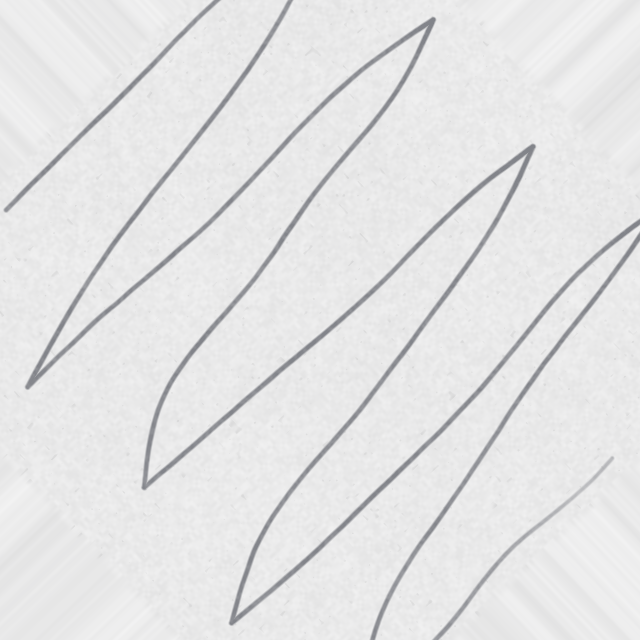
A WebGL 2 fragment shader for this pattern:

```glsl
#version 300 es
precision highp float;

#define STROKES 9
#define HALF_WIDTH 0.0038
#define EDGE_SOFTNESS 0.0021
#define BEND_UNIT 0.0013
#define HAND_WOBBLE 0.0012
#define SHEET_ANGLE 0.76
#define SHEET_HALF 0.5
#define GRAIN 0.036
#define STREAK 0.046
#define PAPER_COLOR vec3(0.915, 0.915, 0.916)
#define PENCIL_COLOR vec3(0.51, 0.517, 0.54)

uniform vec2 u_resolution;
out vec4 fragColor;

const float PI = 3.14159;

// Turning points of the zigzag, alternating low and high
const vec2 TIPS[STROKES + 1] = vec2[STROKES + 1](
  vec2(0.010, 0.672), vec2(0.521, 1.130), vec2(0.043, 0.395),
  vec2(0.677, 0.969), vec2(0.225, 0.238), vec2(0.833, 0.771),
  vec2(0.362, 0.027), vec2(1.029, 0.674), vec2(0.560, -0.133),
  vec2(0.957, 0.284));

// Sideways bow of each stroke as four sine harmonics
const vec4 BENDS[STROKES] = vec4[STROKES](
  vec4(16, -6, 2, 0), vec4(4.5, 11, 0, 0), vec4(6.5, -5.5, 5, 0),
  vec4(-21, 19, -5, 7), vec4(-1, -2.5, 3, -1.5), vec4(-7, 17, -4, 4),
  vec4(-5, -8.5, 4, -3), vec4(-40, 14, -6, 4), vec4(9, -2, -1, 3));

float hash(ivec2 cell) {
  uvec2 c = uvec2(cell + 4096);
  uint h = c.x * 1597334677u ^ c.y * 3812015801u;
  h = (h ^ (h >> 15)) * 2246822519u;
  h ^= h >> 13;
  return float(h & 65535u) / 65535.0;
}

float noise(vec2 p) {
  ivec2 cell = ivec2(floor(p));
  vec2 f = fract(p);
  f = f * f * (3.0 - 2.0 * f);
  return mix(mix(hash(cell), hash(cell + ivec2(1, 0)), f.x),
             mix(hash(cell + ivec2(0, 1)), hash(cell + ivec2(1, 1)), f.x), f.y);
}

// Distance to a bowed stroke in x, position along it in y
vec2 strokeDistance(vec2 p, vec2 a, vec2 b, vec4 bend) {
  float len = length(b - a);
  vec2 dir = (b - a) / len;
  vec2 rel = p - a;
  float along = dot(rel, dir);
  float side = dot(rel, vec2(-dir.y, dir.x));
  float t = clamp(along / len, 0.0, 1.0);
  vec4 order = vec4(1, 2, 3, 4);
  float bow = dot(bend, sin(PI * t * order));
  float slope = dot(bend * order, cos(PI * t * order)) * PI / len;
  float across = (side - bow) * inversesqrt(1.0 + slope * slope);
  return vec2(length(vec2(along - t * len, across)), t);
}

// Tilted sheet whose border tones run outward as streaks
vec3 paper(vec2 p) {
  float c = cos(SHEET_ANGLE), s = sin(SHEET_ANGLE);
  vec2 q = mat2(c, -s, s, c) * (p - 0.5);
  vec2 sheet = clamp(q, -SHEET_HALF, SHEET_HALF);
  float outside = smoothstep(0.0, 0.012, length(q - sheet));
  float fine = noise(sheet * 190.0) - 0.5;
  float mottle = noise(sheet * 75.0 + 31.0) - 0.5;
  float cloud = noise(sheet * 9.0 + 7.0) - 0.5;
  float bands = noise(sheet * 48.0 + 13.0) - 0.5;
  float tone = GRAIN * (fine * mix(1.0, 0.6, outside) + 0.5 * mottle + 0.25 * cloud);
  tone += STREAK * bands * outside;
  float speck = smoothstep(0.88, 1.0, noise(sheet * 130.0 + 57.0));
  return PAPER_COLOR + tone - 0.05 * speck * (1.0 - outside);
}

void main() {
  float unit = min(u_resolution.x, u_resolution.y);
  vec2 p = (gl_FragCoord.xy - 0.5 * u_resolution) / unit + 0.5;
  float soft = max(EDGE_SOFTNESS, 0.75 / unit);

  // Pencil strokes, slightly uneven in path and pressure
  vec2 wobble = vec2(noise(p * 28.0), noise(p * 28.0 + 43.0)) - 0.5;
  float pencil = 0.0;
  for (int i = 0; i < STROKES; i++) {
    vec2 hit = strokeDistance(p + HAND_WOBBLE * wobble, TIPS[i], TIPS[i + 1],
                              BENDS[i] * BEND_UNIT);
    float pressure = 0.86 + 0.14 * noise(vec2(hit.y * 14.0, float(i) * 5.0));
    float tipHeight = i % 2 == 0 ? hit.y : 1.0 - hit.y;
    pressure += 0.14 * smoothstep(0.85, 1.0, tipHeight);
    if (i == STROKES - 1) pressure *= mix(0.85, 0.45, smoothstep(0.4, 1.0, hit.y));
    float width = HALF_WIDTH * mix(0.55, 1.0, pressure);
    float line = 1.0 - smoothstep(width - soft, width + soft, hit.x);
    pencil = max(pencil, line * pressure);
  }

  // Graphite catches on the paper tooth
  float tooth = 0.88 + 0.2 * noise(p * 210.0 + 19.0);
  vec3 color = mix(paper(p), PENCIL_COLOR, min(pencil * tooth, 1.0));
  fragColor = vec4(color, 1.0);
}
```
